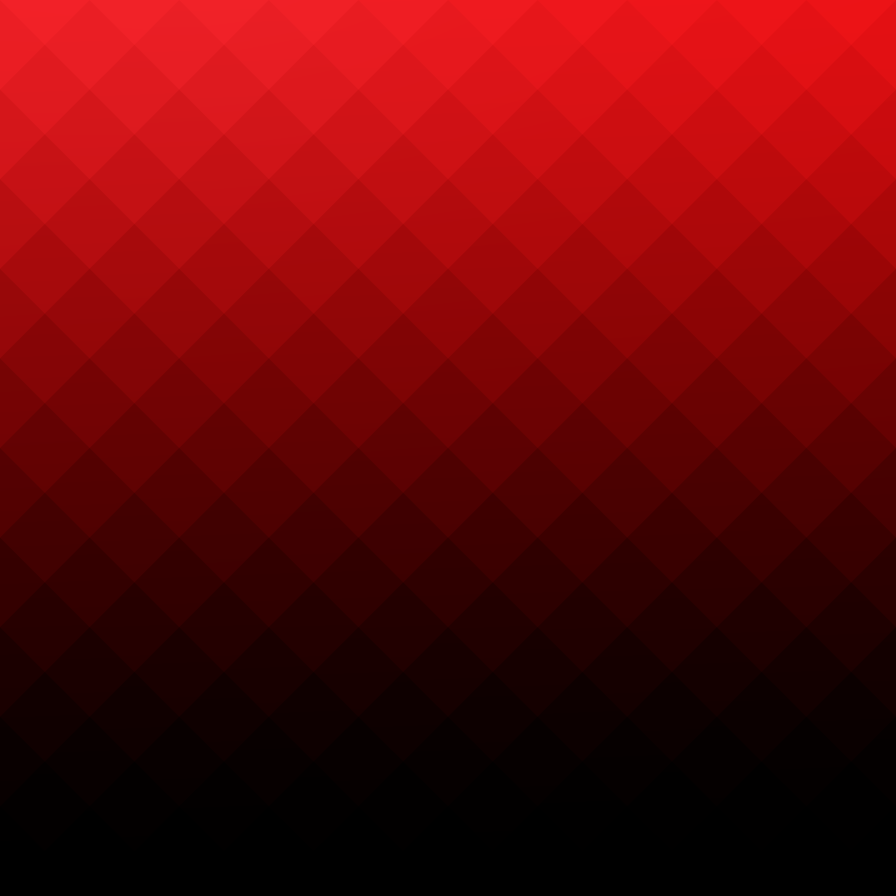
Reproduce this background procedurally as a WebGL 1 fragment shader.

```glsl
precision highp float;
// A lattice of flat diamonds fading from bright red at the top to black below.
// Two diagonal stair functions locate each diamond's centre, and a smooth
// vertical ramp, tilted slightly to darken the right side, colours it.

uniform vec2 u_resolution;

// Floor with each step softened over the given half width
vec2 softFloor(vec2 v, float halfWidth) {
  vec2 nearest = floor(v + 0.5);
  return nearest - 1.0 + smoothstep(-halfWidth, halfWidth, v - nearest);
}

// Red ramp; green and blue appear only in the brightest tones
vec3 rampColor(vec2 p) {
  float depth = 1.0 - p.y + 0.04 * (p.x - 0.5);
  float red = 0.97 * (1.0 - smoothstep(-0.14, 0.95, depth));
  red += 0.012 * clamp(1.0 - depth, 0.0, 1.0);
  float glow = exp(-14.0 * dot(p - vec2(0.28, 1.0), p - vec2(0.28, 1.0)));
  float pale = red * red * red * (mix(0.14, 0.09, p.x) + 0.03 * glow);
  return vec3(red, pale, pale * 1.2);
}

void main() {
  vec2 uv = gl_FragCoord.xy / u_resolution;

  // Diagonal cell indices, ten diamonds across the canvas
  vec2 diagonal = 10.0 * vec2(uv.x + uv.y, uv.x - uv.y);
  float edge = 10.0 / min(u_resolution.x, u_resolution.y);
  vec2 cell = softFloor(diagonal, edge) + 0.5;
  vec2 center = vec2(cell.x + cell.y, cell.x - cell.y) / 20.0;

  // Keep a faint gradient inside each diamond
  gl_FragColor = vec4(rampColor(mix(center, uv, 0.12)), 1.0);
}
```
